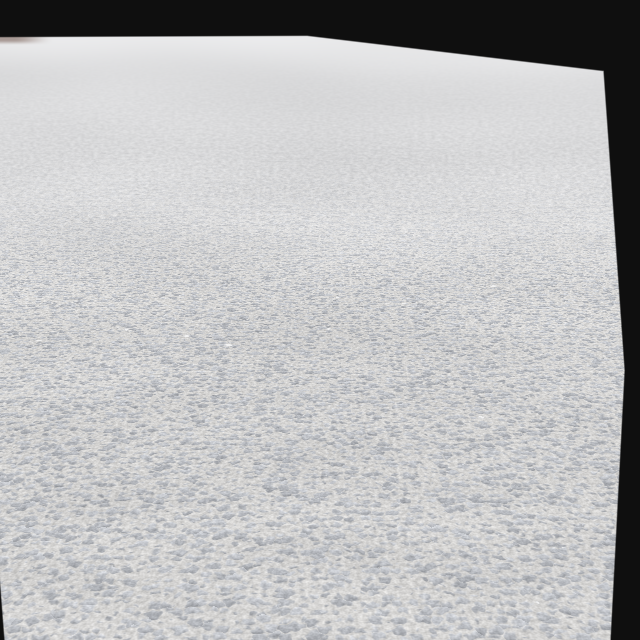
Write a WebGL 2 fragment shader that draws this texture.

```glsl
#version 300 es
precision highp float;
// Pale asphalt receding to a horizon, cut to a convex outline on near-black.
// Canvas points are projected onto a ground plane, where jittered cells form
// stones in a lighter binder; gradient noise adds grit and broad stains.

#define HORIZON 1.05
#define DEPTH_SCALE 1.5
#define STONE_SIZE 0.0195
#define STONE_CONTRAST 0.125
#define GRIT 0.11
#define FAR_GRAIN 0.065
#define STAIN 0.035
#define GLINT_RATE 0.0022
#define BACKDROP vec3(0.06)

uniform vec2 u_resolution;
out vec4 fragColor;

vec3 hash3(vec2 cell) {
  uvec3 v = uvec3(ivec3(ivec2(cell), 17)) * 1664525u + 1013904223u;
  v.x += v.y * v.z; v.y += v.z * v.x; v.z += v.x * v.y;
  v ^= v >> 16u;
  v.x += v.y * v.z; v.y += v.z * v.x; v.z += v.x * v.y;
  return vec3(v >> 8u) / 16777216.0;
}

float cornerSlope(vec2 cell, vec2 offset) {
  float angle = 6.28318 * hash3(cell).x;
  return dot(vec2(cos(angle), sin(angle)), offset);
}

float gradientNoise(vec2 p) {
  vec2 i = floor(p), f = p - i;
  vec2 w = f * f * f * (f * (f * 6.0 - 15.0) + 10.0);
  vec2 e = vec2(1.0, 0.0);
  return mix(mix(cornerSlope(i, f), cornerSlope(i + e, f - e), w.x),
             mix(cornerSlope(i + e.yx, f - e.yx), cornerSlope(i + 1.0, f - 1.0), w.x), w.y);
}

// Signed distance to the line through a and b, positive on its right
float rightOf(vec2 p, vec2 a, vec2 b) {
  vec2 d = normalize(b - a);
  return dot(p - a, vec2(d.y, -d.x));
}

float outline(vec2 p) {
  vec2 ridge = vec2(0.480, 0.944), shoulder = vec2(0.943, 0.889);
  vec2 elbow = vec2(0.976, 0.421), foot = vec2(0.954, 0.0);
  float inside = rightOf(p, vec2(0.0, 0.942), ridge);
  inside = min(inside, rightOf(p, ridge, shoulder));
  inside = min(inside, rightOf(p, shoulder, elbow));
  inside = min(inside, rightOf(p, elbow, foot));
  return min(inside, rightOf(p, vec2(0.007, 0.0), vec2(0.0, 0.09)));
}

// x: stone coverage, y: shade of the stone, z: bright chip
vec3 stones(vec2 ground) {
  vec2 home = floor(ground);
  vec3 result = vec3(0.0);
  for (int j = -1; j <= 1; j++)
  for (int i = -1; i <= 1; i++) {
    vec2 cell = home + vec2(i, j);
    vec3 seed = hash3(cell);
    vec3 kind = hash3(cell + 531.0);
    vec2 d = ground - cell - 0.15 - 0.7 * seed.xy;
    float radius = mix(0.12, 0.55, seed.z);
    float cover = smoothstep(0.13, -0.13, length(d * vec2(0.85, 1.1)) - radius);
    float shade = mix(0.35, 1.1, kind.x) - 0.55 * d.y / radius;
    if (cover > result.x) result.xy = vec2(cover, shade);
    result.z = max(result.z, cover * step(1.0 - GLINT_RATE, kind.y));
  }
  return result;
}

void main() {
  vec2 uv = gl_FragCoord.xy / u_resolution;
  float pixel = 1.0 / u_resolution.y;

  // Ground projection; detail fades where stones shrink below a pixel
  float nearness = max(HORIZON - uv.y, 0.08);
  vec2 ground = vec2(uv.x - 0.5, DEPTH_SCALE) / (nearness * STONE_SIZE);
  float stoneHeight = STONE_SIZE * nearness * nearness / DEPTH_SCALE;
  float detail = smoothstep(0.4, 2.2, stoneHeight / pixel);

  // Broad tone: bright horizon, pale crossing band, darker worn patch
  float tone = 0.785 + 0.07 * smoothstep(0.35, 0.78, uv.y);
  tone += 0.06 * smoothstep(0.87, 0.945, uv.y);
  float band = (uv.y - 0.647) / 0.022;
  tone += 0.02 * exp(-band * band) * smoothstep(0.15, 0.75, uv.x);
  vec2 worn = (uv - vec2(0.43, 0.55)) / vec2(0.32, 0.065);
  tone -= 0.025 * exp(-dot(worn, worn));
  tone += STAIN * gradientNoise(uv * vec2(3.0, 14.0) + 7.0);

  // Stones in binder, with grit on both
  vec2 warp = vec2(gradientNoise(ground * 1.7), gradientNoise(ground * 1.7 + 41.0));
  vec3 stone = stones(ground + 0.45 * warp);
  float grit = gradientNoise(ground * 2.3 + 9.0) + 0.6 * gradientNoise(ground * 5.1);
  float relief = 0.045 - STONE_CONTRAST * stone.x * stone.y + GRIT * grit;
  float grain = gradientNoise(uv * vec2(110.0, 240.0)) + gradientNoise(uv * vec2(190.0, 390.0) + 3.0);
  float farGrain = FAR_GRAIN * grain * smoothstep(0.94, 0.65, uv.y);
  tone += detail * relief + (1.0 - 0.7 * detail) * farGrain;

  // Cool stones, warm binder, white chips
  vec3 tint = mix(vec3(0.004, 0.0, -0.006), vec3(-0.014, -0.003, 0.018), stone.x);
  vec3 color = tone + mix(vec3(-0.002, -0.001, 0.004), tint, detail);
  color = mix(color, vec3(0.95), stone.z * detail);

  // Brownish verge at the far left
  float verge = smoothstep(0.085, 0.02, uv.x) * smoothstep(0.929, 0.938, uv.y);
  color = mix(color, vec3(0.55, 0.47, 0.44), 0.7 * verge);

  float mask = smoothstep(-pixel, pixel, outline(uv));
  fragColor = vec4(mix(BACKDROP, clamp(color, 0.0, 1.0), mask), 1.0);
}
```
